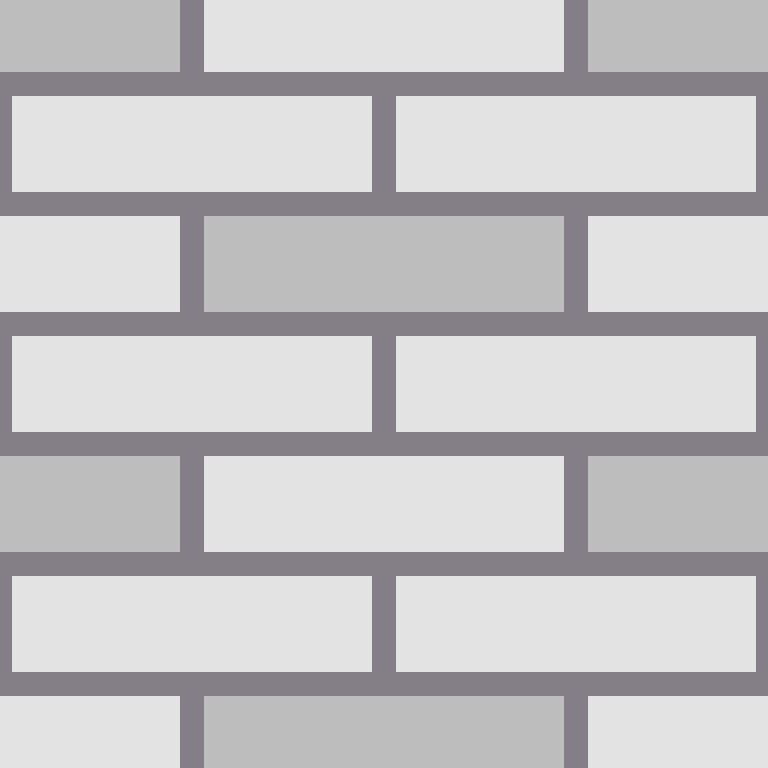
Write a three.js fragment shader that draws this pattern.

```glsl
// Running-bond brick wall: pale flat bricks, grey accent bricks and wide mortar joints.

#define COLUMNS 2.0
#define ROWS 6.4
#define ROW_START 0.7
#define JOINT_WIDTH 0.03125
#define PALE_BRICK vec3(0.89, 0.89, 0.89)
#define GREY_BRICK vec3(0.741, 0.741, 0.741)
#define MORTAR vec3(0.518, 0.498, 0.525)

varying vec2 vUv;

// Signed distance to a box centred on the origin, negative inside.
float boxDistance(vec2 point, vec2 halfSize) {
  vec2 d = abs(point) - halfSize;
  return length(max(d, 0.0)) + min(max(d.x, d.y), 0.0);
}

void main() {
  vec2 grid = vec2(COLUMNS, ROWS);
  vec2 wall = vUv * grid - vec2(0.0, ROW_START);

  // Odd courses slide by half a brick.
  float course = floor(wall.y);
  float oddCourse = mod(course, 2.0);
  wall.x += 0.5 * oddCourse;
  float column = floor(wall.x);

  // Every second brick of an odd course is grey, alternating between those courses.
  float alternate = mod(column + floor((course + 1.0) * 0.5), 2.0);
  vec3 brick = mix(PALE_BRICK, GREY_BRICK, oddCourse * alternate);

  // Brick face in canvas units, with an edge one pixel soft.
  vec2 local = (fract(wall) - 0.5) / grid;
  float edge = boxDistance(local, 0.5 / grid - 0.5 * JOINT_WIDTH);
  float pixel = max(fwidth(vUv.x), fwidth(vUv.y));
  float face = clamp(0.5 - edge / max(pixel, 1e-5), 0.0, 1.0);

  gl_FragColor = vec4(mix(MORTAR, brick, face), 1.0);
}
```
